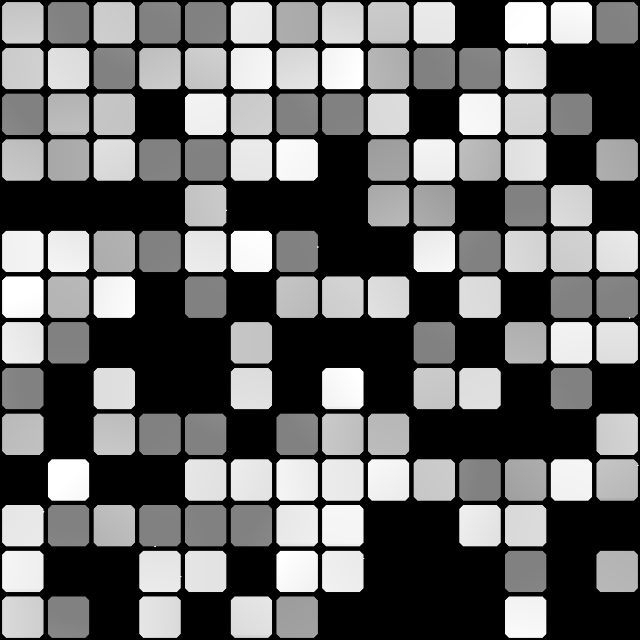
A three.js fragment shader for this pattern:

```glsl
// Grid of grey chamfered square tiles on black, with scattered empty cells.
varying vec2 vUv;

const float GRID = 14.0;
const float HALF_TILE = 0.452;
const float CHAMFER = 0.085;
const float DARK_SHARE = 0.28;
const float DARK_GREY = 0.505;

float hash(vec2 cell, float seed) {
  vec3 p = fract(vec3(cell.xyx + seed) * vec3(0.1031, 0.1030, 0.0973));
  p += dot(p, p.yzx + 33.33);
  return fract((p.x + p.y) * p.z);
}

// Signed distance to a square with cut corners
float chamferedSquare(vec2 p, float halfSize, float cut) {
  vec2 d = abs(p);
  float sides = max(d.x, d.y) - halfSize;
  float corners = (d.x + d.y - 2.0 * halfSize + cut) * 0.7071;
  return max(sides, corners);
}

float fill(float dist, float blur) {
  return 1.0 - smoothstep(-0.5 * blur, 0.5 * blur, dist);
}

// Empty cells grow more common toward the lower right
float isLit(vec2 cell) {
  vec2 place = (cell + 0.5) / GRID;
  float emptyChance = 0.29 + 0.25 * (place.x - place.y);
  return step(emptyChance, hash(cell, 17.0));
}

// One dark level for some tiles, a light-weighted range for the rest
float tileGrey(vec2 cell) {
  float pick = hash(cell, 43.0);
  float t = max(pick - DARK_SHARE, 0.0) / (1.0 - DARK_SHARE);
  return pick < DARK_SHARE ? DARK_GREY : 0.58 + 0.42 * pow(t, 0.57);
}

// Faint slope across a tile, in a direction of its own
float tileSlope(vec2 cell, vec2 p) {
  float angle = 6.2832 * hash(cell, 71.0);
  float strength = mix(0.01, 0.06, hash(cell, 89.0));
  return strength * dot(p, vec2(cos(angle), sin(angle)));
}

// Rare pale chip on the right or lower rim
float rimChip(vec2 cell, vec2 p, float blur) {
  float along = (hash(cell, 113.0) - 0.5) * 0.7;
  vec2 right = vec2(HALF_TILE, along);
  vec2 center = hash(cell, 131.0) < 0.5 ? right : vec2(along, -HALF_TILE);
  float present = step(0.93, hash(cell, 157.0));
  return present * fill(length(p - center) - 0.018, blur);
}

// Rare slightly darker strip along the bottom
float bottomStrip(vec2 cell, vec2 p, float blur) {
  float present = step(0.9, hash(cell, 179.0));
  return present * fill(p.y + HALF_TILE - 0.06, blur);
}

void main() {
  vec2 grid = vUv * GRID;
  vec2 cell = floor(grid);
  vec2 p = grid - cell - 0.5;
  float blur = max(fwidth(grid.x), fwidth(grid.y));

  float grey = tileGrey(cell) + tileSlope(cell, p);
  grey -= 0.03 * bottomStrip(cell, p, blur);
  grey = clamp(grey, DARK_GREY, 1.0);

  float tile = fill(chamferedSquare(p, HALF_TILE, CHAMFER), blur);
  float shade = max(grey * tile, rimChip(cell, p, blur));
  gl_FragColor = vec4(vec3(shade * isLit(cell)), 1.0);
}
```
